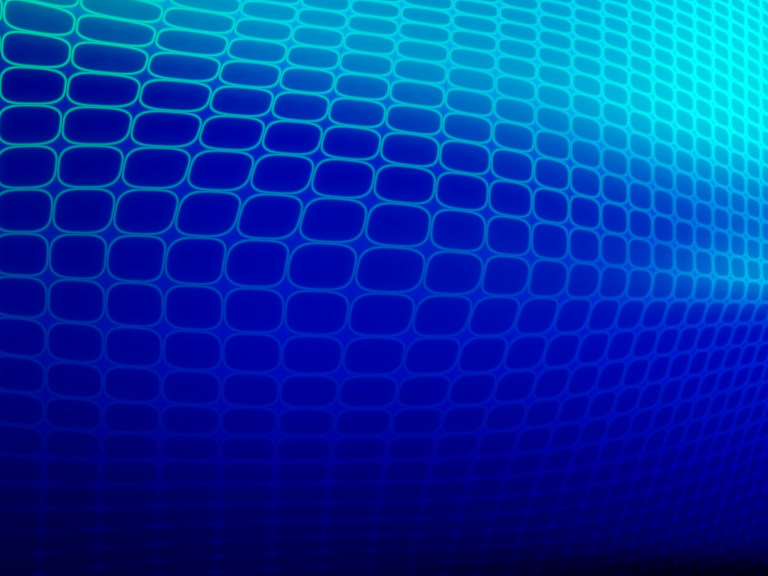
A Shadertoy shader for this background:

```glsl
// A sheet of rounded cells on a swelling blue surface, lit cyan from the top right.
// Smooth polynomials bend the canvas into cell coordinates; each cell is outlined
// by a superellipse, and soft gradients supply the light behind the mesh.

const float ROUNDNESS   = 3.2;     // superellipse exponent
const float CELL_EDGE   = 0.965;   // outline position, 1 = cell border
const float LINE_WIDTH  = 0.0028;  // in canvas heights
const float HALO_WIDTH  = 0.011;
const float HALO_AMOUNT = 0.20;
const float BULGE_X     = 0.469;   // column where the cells are widest
const float BLUE_LOW    = 0.24;
const float BLUE_HIGH   = 0.66;
const float BAND_GREEN  = 0.57;    // light along the top
const float CORNER_GREEN = 0.27;   // hot spot at the upper right
const float RIDGE_GREEN = 0.46;    // streak at the right side

float square(float a) { return a * a; }

float bell(float a, float width) { return exp(-square(a / width)); }

// Height above the central row of cells, which rises to the left
float heightAboveRow(vec2 p) {
    return p.y - 0.559 + 0.040 * p.x + 0.0266 * p.x * p.x;
}

// Column number: wide cells at the bulge, rapidly narrowing to the right
float columnCoord(float x) {
    float d = x - BULGE_X;
    float crowd = d > 0.0 ? 51.3 * d * d * d
                          : 2.765 * (d - 0.13 * atan(d / 0.13));
    return 1.06 + 10.83 * d + crowd;
}

// Row number: a cubic whose coefficients vary across the canvas
float rowCoord(float x, float d) {
    float e = x - 0.33;
    float density = 11.8 + e * e * (13.6 + 6.4 * e + 43.0 * e * e);
    float skew = -3.0 * square(square(1.0 - x));
    float crowd = 39.0 - 85.0 * square(x - 0.58);
    return d * (density + d * (skew + d * crowd));
}

// Canvas position to cell coordinates; columns lean differently above and below
vec2 surfaceCoord(vec2 p) {
    float d = heightAboveRow(p);
    float leanUp = 0.225 * bell(p.x - 0.339, 0.247);
    float leanDown = 0.02 + 0.21 * smoothstep(0.28, 0.65, p.x);
    float lean = mix(leanDown, leanUp, smoothstep(-0.05, 0.05, d));
    return vec2(columnCoord(p.x - lean * d), rowCoord(p.x, d) + 0.5);
}

// Green part of the light: top band, corner and side ridge
float lightGreen(vec2 p) {
    float rise = p.y - 0.983 + 0.327 * p.x;
    float band = BAND_GREEN * smoothstep(-0.12, 0.12, rise);
    vec2 toCorner = (p - vec2(0.98, 0.88)) * vec2(1.333, 1.0);
    float corner = CORNER_GREEN * bell(length(toCorner), 0.27);
    float ridgeY = p.y - 0.522;
    float ridge = RIDGE_GREEN * bell(p.x - 1.02, 0.16)
                * bell(ridgeY, ridgeY > 0.0 ? 0.085 : 0.055);
    float sheen = 0.07 * bell(p.x - 0.72, 0.22) * bell(p.y - 0.57, 0.14);
    return band + corner + ridge + sheen;
}

vec3 backgroundColor(vec2 p, float green) {
    float blue = mix(BLUE_LOW, BLUE_HIGH, smoothstep(-0.1, 0.45, p.y));
    blue *= mix(0.78, 1.0, smoothstep(0.0, 0.4, p.x));
    blue += 0.06 * smoothstep(0.5, 1.0, p.x) + 0.22 * green;
    blue *= 1.0 - 0.8 * bell(p.y, 0.04) * smoothstep(0.3, 1.0, p.x);
    return vec3(0.0, green, blue);
}

void mainImage(out vec4 fragColor, in vec2 fragCoord) {
    vec2 p = fragCoord / iResolution.xy;
    vec2 cell = surfaceCoord(p);
    vec2 cellDx = dFdx(cell);
    vec2 cellDy = dFdy(cell);

    // Superellipse outline and its distance in canvas heights
    vec2 q = 2.0 * fract(cell) - 1.0;
    vec2 a = max(abs(q), 0.0001);
    float radius = pow(pow(a.x, ROUNDNESS) + pow(a.y, ROUNDNESS), 1.0 / ROUNDNESS);
    vec2 slope = pow(a / radius, vec2(ROUNDNESS - 1.0)) * sign(q);
    float steepness = 2.0 * length(vec2(dot(slope, cellDx), dot(slope, cellDy)));
    float dist = abs(radius - CELL_EDGE) / max(steepness * iResolution.y, 0.0001);

    float pixel = 1.0 / iResolution.y;
    float line = bell(dist, max(LINE_WIDTH, 0.9 * pixel));
    float halo = HALO_AMOUNT * exp(-dist / HALO_WIDTH);
    float gap = smoothstep(CELL_EDGE, 1.12, radius);

    // Light behind the mesh, then the glowing lines
    float green = lightGreen(p);
    vec3 color = backgroundColor(p, green);
    float lineGreen = 0.75 * smoothstep(0.2, 1.0, p.y);
    vec3 lineColor = vec3(0.02 * green,
                          max(lineGreen, green + 0.14 * smoothstep(0.15, 0.5, p.y)),
                          color.b + 0.09);
    lineColor.g += 0.3 * green * (1.0 - green);
    float meshFade = smoothstep(-0.12, 0.3, p.y);
    color = mix(color, lineColor, clamp(0.85 * line + halo, 0.0, 1.0) * meshFade);
    color += gap * vec3(0.0, 0.06 * smoothstep(0.2, 0.6, p.y), 0.09);

    fragColor = vec4(clamp(color, 0.0, 1.0), 1.0);
}
```
